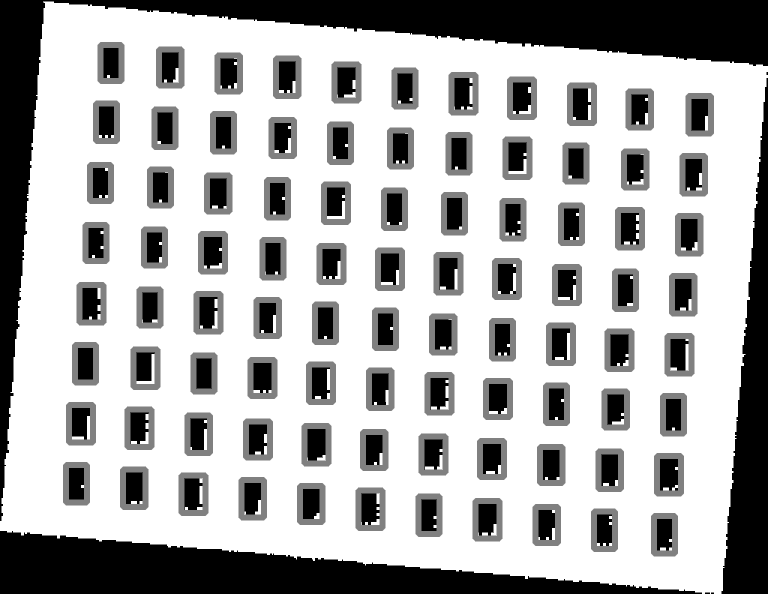
Write a Shadertoy shader that draws this pattern.

```glsl
// A tilted white sheet on black, carrying 11 x 8 upright grey frames with black windows.
// A sheared lattice places the frames; hashes vary their size and chip the window edges.
// Units: the canvas is 198 high, y runs down, and one unit is the size of a chip.

float hash(vec2 p) {
    vec3 q = fract(vec3(p.xyx) * vec3(0.1031, 0.1030, 0.0973));
    q += dot(q, q.yzx + 33.33);
    return fract((q.x + q.y) * q.z);
}

float boxDistance(vec2 p, vec2 halfSize) {
    vec2 d = abs(p) - halfSize;
    return max(d.x, d.y);
}

// Box with its corners cut off diagonally
float chamferBox(vec2 p, vec2 halfSize, float cut) {
    vec2 d = abs(p) - halfSize;
    return max(max(d.x, d.y), (d.x + d.y + cut) * 0.707);
}

float fill(float dist, float px) {
    return clamp(0.5 - dist / px, 0.0, 1.0);
}

// Stepped edge position with small nicks along t
float ragged(float edge, float t, float seed) {
    float h = hash(vec2(floor(t) + 40.0, seed));
    return floor(2.0 * edge + 0.8 * h + step(0.95, h)) * 0.5;
}

float sheetDistance(vec2 p) {
    float top = ragged(0.5 + (p.x - 15.0) * 0.0888, p.x, 3.0);
    float bottom = ragged(177.0 + p.x * 0.0873, p.x, 17.0);
    float left = ragged(15.0 - p.y * 0.085, p.y, 29.0);
    float right = ragged(256.0 - (p.y - 22.0) * 0.0871, p.y, 41.0);
    return max(max(top - p.y, p.y - bottom), max(left - p.x, p.x - right));
}

// White chips along the right and bottom sides; d is measured from the lower right corner
float chips(vec2 d, vec2 id, float slack, float px) {
    vec2 cell = floor(d);
    float runLength = 13.0 * slack * hash(id + 71.0);
    float sideChance = cell.y < runLength ? 0.88 : 0.06;
    float side = hash(id * 13.0 + vec2(cell.y, 5.0)) < sideChance ? 1.0 : -1.0;
    float base = hash(id * 19.0 + vec2(cell.x, 90.0)) < 0.25 + 0.3 * slack ? 1.0 : -1.0;
    return max(fill(d.x - side, px), fill(d.y - base, px));
}

void mainImage(out vec4 fragColor, in vec2 fragCoord) {
    float px = 198.0 / iResolution.y;
    vec2 p = vec2(fragCoord.x, iResolution.y - fragCoord.y) * px;

    // Sheet
    float shade = fill(sheetDistance(p), px);

    // Nearest lattice point
    mat2 lattice = mat2(19.6, 1.73, -1.67, 20.05);
    vec2 origin = vec2(37.0, 20.8);
    vec2 id = floor(inverse(lattice) * (p - origin) + 0.5);
    id = clamp(id, vec2(0.0), vec2(10.0, 7.0));

    // Frame size and position, both in half-unit steps
    float slack = floor(hash(id + 7.0) * 3.0) * 0.5;
    vec2 size = vec2(9.0 + slack, 14.0 + 0.5 * step(0.4, hash(id + 23.0)));
    vec2 corner = floor((origin + lattice * id - 0.5 * size) * 2.0 + 0.5) * 0.5;
    vec2 q = p - corner - 0.5 * size;

    // Grey frame, then its black window with chips
    vec2 window = 0.5 * size - 2.0;
    shade = mix(shade, 0.5, fill(chamferBox(q, 0.5 * size, 1.0), px));
    shade = mix(shade, chips(window - q, id, slack, px), fill(boxDistance(q, window), px));

    fragColor = vec4(vec3(shade), 1.0);
}
```
